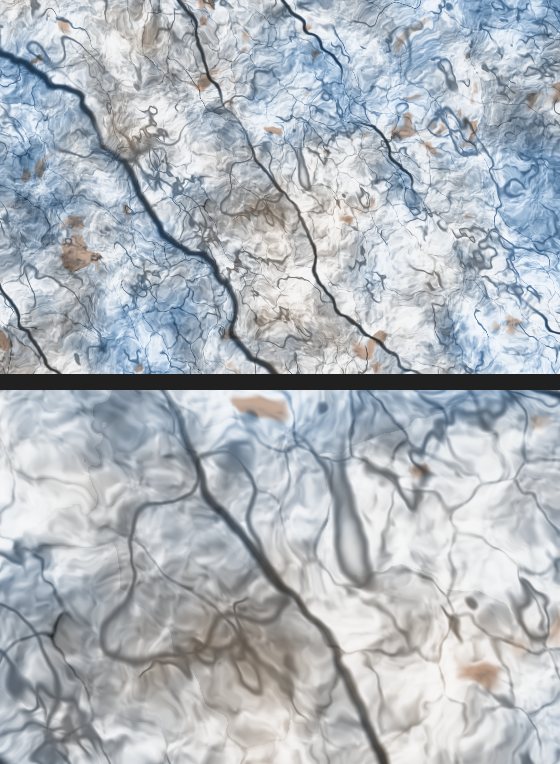
Top: the whole. Bottom: its middle third, enlarged.
This texture is drawn by a WebGL 2 fragment shader. Its source:

```glsl
#version 300 es
precision highp float;
// Weathered pale blue-grey rock face with warm stains, angular facets and diagonal cracks.

#define BASE_TONE 0.785
#define MOTTLE 0.62
#define RELIEF 3.4
#define FACET_TONE 0.13
#define FISSURES 4
#define FISSURE_GAP 0.34
#define FISSURE_START 0.225
#define FISSURE_WIDTH 0.011
#define HAIRLINE 0.0034
#define TINT 0.06
#define ALONG vec2(0.61, -0.79)
#define ACROSS vec2(0.79, 0.61)

uniform vec2 u_resolution;
out vec4 fragColor;

float hash(vec2 cell) {
    uvec2 q = uvec2(ivec2(cell)) * uvec2(1597334673u, 3812015801u);
    uint h = (q.x ^ q.y) * 1597334673u;
    h = (h ^ (h >> 15u)) * 2246822519u;
    h ^= h >> 13u;
    return float(h >> 8u) / 16777216.0;
}

float noise(vec2 p) {
    vec2 i = floor(p), f = p - i;
    f = f * f * f * (f * (f * 6.0 - 15.0) + 10.0);
    float low = mix(hash(i), hash(i + vec2(1, 0)), f.x);
    float high = mix(hash(i + vec2(0, 1)), hash(i + vec2(1, 1)), f.x);
    return mix(low, high, f.y);
}

float fbm(vec2 p, int octaves) {
    float sum = 0.0, amp = 0.5, total = 0.0;
    for (int i = 0; i < octaves; i++) {
        sum += amp * noise(p);
        total += amp;
        amp *= 0.56;
        p = mat2(0.8, 0.6, -0.6, 0.8) * p * 2.07 + 17.3;
    }
    return sum / total;
}

// x: gap to the nearest cell border, y: random value of the cell
vec2 facets(vec2 p) {
    vec2 base = floor(p);
    float nearest = 9.0, second = 9.0, id = 0.0;
    for (int k = 0; k < 9; k++) {
        vec2 cell = base + vec2(k % 3 - 1, k / 3 - 1);
        vec2 site = cell + vec2(hash(cell + 31.0), hash(cell + 87.0));
        float d = distance(p, site);
        second = min(second, max(d, nearest));
        if (d < nearest) { nearest = d; id = hash(cell + 53.0); }
    }
    return vec2(second - nearest, id);
}

// x: dark opening, y: shaded bank (positive) or lit lip (negative)
vec2 fissures(vec2 p) {
    float s = dot(p, ALONG), dark = 0.0, bank = 0.0;
    for (int i = 0; i < FISSURES; i++) {
        float row = float(i) * 7.3;
        float wander = 0.17 * (noise(vec2(s * 2.3, row)) - 0.5)
                     + 0.06 * (noise(vec2(s * 9.0, row + 2.0)) - 0.5)
                     + 0.02 * (noise(vec2(s * 31.0, row + 4.0)) - 0.5);
        float d = dot(p, ACROSS) - FISSURE_START - FISSURE_GAP * float(i) - wander;
        float strength = i == 1 ? 1.0 : 0.42;
        float open = smoothstep(0.15, 0.6, noise(vec2(s * 6.0, row + 6.0)) + 0.3 * strength);
        float width = FISSURE_WIDTH * strength * (0.2 + open);
        dark = max(dark, open * (1.0 - smoothstep(0.2 * width, width + 0.002, abs(d))));
        bank += strength * (d < 0.0 ? exp(d / 0.045) : -0.5 * exp(-d / 0.03));
    }
    return vec2(dark, bank);
}

// Broken hairline cracks at three scales
float hairlines(vec2 p) {
    float dark = 0.0, freq = 2.4;
    for (int i = 0; i < 3; i++) {
        vec2 q = vec2(dot(p, ALONG) * 0.65, dot(p, ACROSS)) * freq + float(i) * 23.0;
        float d = abs(fbm(q, 4) - 0.5) / freq;
        float present = smoothstep(0.46, 0.68, noise(p * freq * 1.7 + 41.0));
        dark = max(dark, present * (1.0 - smoothstep(0.0, HAIRLINE, d)));
        freq *= 2.2;
    }
    return dark;
}

void main() {
    vec2 p = gl_FragCoord.xy / u_resolution.y;
    vec2 bend = vec2(fbm(p * 5.0 + 3.0, 5), fbm(p * 5.0 + 61.0, 5)) - 0.5;
    vec2 w = p + 0.13 * bend;
    vec2 grain = vec2(dot(w, ALONG) * 0.7, dot(w, ACROSS));

    // Mottling, raking light and pale mineral veins
    float tone = BASE_TONE + MOTTLE * (fbm(grain * 13.0 + 9.0, 5) - 0.5);
    tone += 0.3 * (fbm(p * 2.2 + 70.0, 3) - 0.5);
    tone += RELIEF * (fbm(w * 6.0, 6) - fbm((w + vec2(-0.004, 0.005)) * 6.0, 6));
    float vein = 1.0 - smoothstep(0.0, 0.07, abs(fbm(grain * 7.0 + 33.0, 4) - 0.5));
    tone += 0.13 * vein * smoothstep(0.4, 0.7, noise(p * 6.0 + 12.0));

    // Angular slabs and chips
    vec2 slab = facets(grain * 6.0), chip = facets(grain * 19.0 + 5.0);
    tone += FACET_TONE * (slab.y - 0.5) + 0.7 * FACET_TONE * (chip.y - 0.5);
    float rough = smoothstep(0.45, 0.7, noise(p * 4.5 + 19.0));
    tone -= 0.22 * rough * (1.0 - smoothstep(0.0, 0.1, chip.x));
    tone -= 0.16 * (1.0 - rough) * (1.0 - smoothstep(0.0, 0.035, slab.x));

    // Cracks and their shaded banks
    vec2 fissure = fissures(p + 0.04 * bend);
    tone -= 0.15 * fissure.y * (0.4 + noise(p * 9.0));
    tone = tone > 0.86 ? 0.86 + 0.11 * (1.0 - exp((0.86 - tone) / 0.11)) : tone;
    tone = mix(tone, 0.33, 0.75 * hairlines(p + 0.05 * bend));
    tone = clamp(mix(tone, 0.19, 0.92 * fissure.x), 0.13, 0.97);

    // Cool stone with warm patches and rare rust
    float cool = 1.0 + 6.5 * (fbm(p * 2.6 + 47.0, 5) - 0.5) + 0.6 * (p.x - 0.75);
    cool += 0.8 * max(fissure.y, 0.0);
    cool = clamp(cool, -0.9, 2.3);
    vec3 color = tone + cool * TINT * 4.0 * tone * (1.0 - tone) * vec3(-1, 0, 1);
    float rust = smoothstep(0.71, 0.8, fbm(w * 11.0 + 90.0, 3));
    color *= mix(vec3(1), vec3(0.82, 0.7, 0.62), rust);
    fragColor = vec4(clamp(color, 0.0, 1.0), 1.0);
}
```
